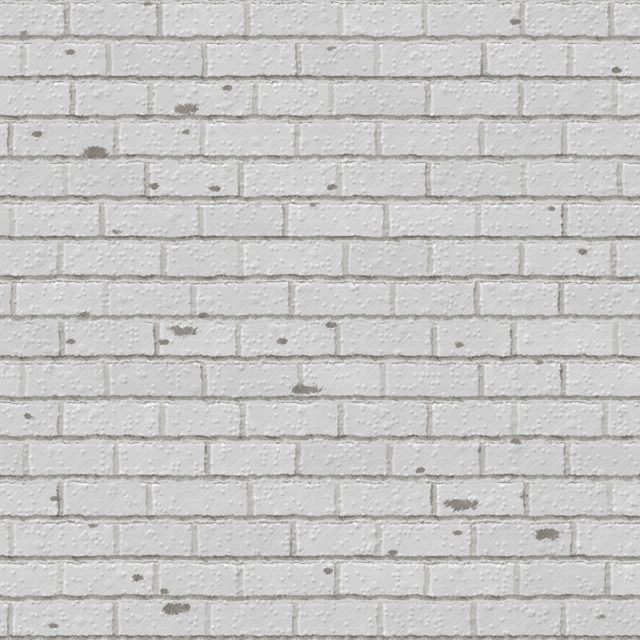
Give the GLSL for this texture, as a Shadertoy shader.

```glsl
const float TAU = 6.28319;

vec2 hash2(vec2 p) {
    return fract(sin(vec2(dot(p, vec2(127.1, 311.7)), dot(p, vec2(269.5, 183.3)))) * 4375.85);
}

// Layered, warped sines; an integer matrix keeps every octave periodic
float turbulence(vec2 p, float frequency) {
    float sum = 0.0, amplitude = 0.6;
    p *= frequency;
    for (int i = 0; i < 4; i++) {
        p += 0.13 * sin(TAU * p.yx + float(i) * 1.7);
        sum += amplitude * sin(TAU * p.x) * sin(TAU * p.y);
        p = mat2(2.0, 1.0, -1.0, 2.0) * p + 0.31;
        amplitude *= 0.7;
    }
    return sum;
}

// Wrapping cellular noise: distance to the nearest point, random value of it
vec2 cellular(vec2 p, vec2 count) {
    vec2 nearest = vec2(9.0, 0.0);
    p *= count;
    for (int j = -1; j <= 1; j++)
    for (int i = -1; i <= 1; i++) {
        vec2 cell = floor(p) + vec2(i, j);
        vec2 h = hash2(mod(cell, count));
        float d = length(cell + 0.2 + 0.6 * h - p);
        if (d < nearest.x) nearest = vec2(d, fract(h.x * 17.0 + h.y * 31.0));
    }
    return nearest;
}

// Height of the paint: grains, dabs and a fine grit
float paintHeight(vec2 p) {
    vec2 grain = cellular(p, vec2(110.0));
    vec2 dab = cellular(p, vec2(44.0, 52.0));
    return step(0.72, grain.y) * smoothstep(0.5, 0.1, grain.x)
         + step(0.86, dab.y) * smoothstep(0.45, 0.1, dab.x)
         + 0.35 * turbulence(p, 20.0);
}

void mainImage(out vec4 fragColor, in vec2 fragCoord) {
    vec2 p = fragCoord / iResolution.xy;
    float rough = turbulence(p, 9.0);
    float fine = turbulence(p + 0.37, 20.0);
    float patches = smoothstep(0.0, 0.6, rough + 0.4 * fine);

    // Sixteen courses, each brick followed upward by its mortar bed
    float v = p.y * 16.0 - 0.1 + 0.03 * turbulence(p, 3.0) + 0.035 * fine;
    float row = mod(floor(v), 16.0);
    float f = fract(v);

    // Seven bricks per course in running bond, with uneven lengths
    float u = p.x * 7.0 + 0.3 + 0.5 * mod(row + 1.0, 2.0) + 0.012 * fine;
    float brick = floor(u), side = 9.0;
    vec2 jointHash = vec2(0.0);
    for (int i = 0; i < 2; i++) {
        float id = floor(u) + float(i);
        vec2 h = hash2(vec2(mod(id, 7.0), row) + 3.0);
        float d = u - id - 0.2 * (h.x - 0.5);
        if (i == 0 && d < 0.0) brick -= 1.0;
        if (i == 1 && d > 0.0) brick += 1.0;
        if (abs(d) < abs(side)) { side = d; jointHash = h; }
    }

    // Painted face, lit from above
    float tone = hash2(vec2(mod(brick, 7.0), row)).y - 0.5;
    float relief = paintHeight(p) - paintHeight(p + vec2(-0.001, 0.002));
    vec3 color = vec3(0.812 + 0.025 * tone + 0.012 * rough);

    // Upright joints: a shallow groove with a shaded left edge
    float groove = smoothstep(0.042, 0.018, abs(side));
    float crack = smoothstep(0.02, 0.004, abs(side + 0.024));
    color = mix(color, vec3(0.71, 0.705, 0.69), groove * (0.4 + 0.6 * jointHash.y));
    color = mix(color, vec3(0.5, 0.48, 0.45), crack * (0.25 + 0.55 * patches) * jointHash.y);
    color += 0.05 * smoothstep(0.02, 0.0, abs(side - 0.05));

    // Mortar bed with a bright lip and patchy cracks along the brick top
    float bed = smoothstep(0.80, 0.85, f);
    color = mix(color, vec3(0.82, 0.82, 0.815), bed);
    color += 0.08 * smoothstep(0.06, 0.0, abs(f - 0.785)) * (0.3 + 0.7 * patches);
    float lip = smoothstep(0.03, 0.005, abs(f - 0.83 - 0.02 * rough));
    color = mix(color, vec3(0.56, 0.55, 0.53), lip * (0.12 + 0.6 * patches));

    // Shadow below each brick, deepest against its ragged lower edge
    float shadow = max(smoothstep(0.88, 0.94, f), smoothstep(0.035, 0.0, f));
    color = mix(color, vec3(0.6, 0.59, 0.57), shadow * (0.85 + 0.15 * fine));
    float undercut = smoothstep(0.055, 0.0, min(f, 1.0 - f));
    color = mix(color, vec3(0.42, 0.40, 0.37), undercut * (0.2 + 0.65 * patches));

    color += clamp(0.11 * relief, -0.14, 0.08) * (1.0 - 0.6 * shadow);

    // Rare flakes of lost paint, a few large and more small ones
    vec2 flake = cellular(p, vec2(12.0, 32.0));
    vec2 chip = cellular(p, vec2(40.0, 70.0));
    float bare = step(0.985, flake.y) * smoothstep(0.32, 0.2, flake.x + 0.12 * fine);
    bare = max(bare, step(0.985, chip.y) * smoothstep(0.4, 0.2, chip.x + 0.15 * fine));
    color = mix(color, vec3(0.5, 0.48, 0.45) + 0.06 * fine, 0.85 * bare);

    fragColor = vec4(clamp(color, 0.0, 1.0), 1.0);
}
```
